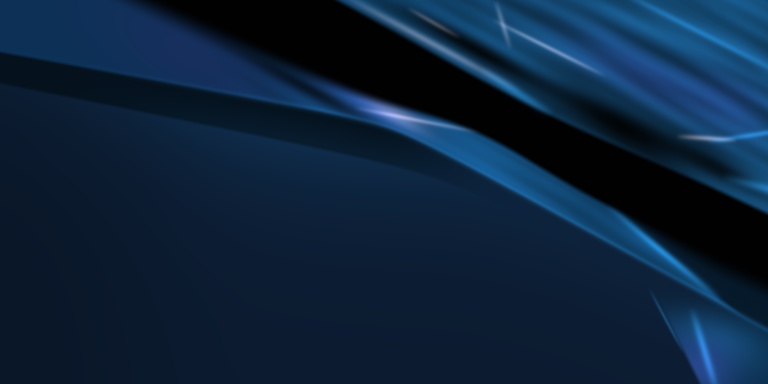
A Shadertoy shader for this background:

```glsl
// Dark blue satin sheets swept diagonally around a black fold.
// Bent curves split the canvas into layers; soft spots and tapered glints
// add the sheen, and stretched gradient noise gives the folds their grain.

vec2 hashGradient(vec2 cell) {
    float a = 6.2832 * fract(sin(dot(cell, vec2(127.1, 311.7))) * 43758.5);
    return vec2(cos(a), sin(a));
}

float gradientNoise(vec2 p) {
    vec2 i = floor(p), f = p - i, u = f * f * (3.0 - 2.0 * f);
    vec2 e = vec2(1, 0);
    float low = mix(dot(hashGradient(i), f), dot(hashGradient(i + e), f - e), u.x);
    float high = mix(dot(hashGradient(i + e.yx), f - e.yx), dot(hashGradient(i + 1.0), f - 1.0), u.x);
    return mix(low, high, u.y);
}

// Smooth bend: zero left of x = 0, rising linearly to the right
float bend(float x, float k) { return 0.5 * (x + sqrt(x * x + k * k)); }

float bump(float x, float w) { return exp(-x * x / (w * w)); }

// Elliptic glow lying along the fall of the folds
float spot(vec2 p, vec2 center, vec2 radius) {
    vec2 d = p - center;
    vec2 q = vec2(d.x * 0.88 - d.y * 0.47, d.x * 0.47 + d.y * 0.88) / radius;
    return exp(-dot(q, q));
}

// Thin line from a to b, fading at both ends
float glint(vec2 p, vec2 a, vec2 b, float w) {
    vec2 d = b - a;
    float h = clamp(dot(p - a, d) / dot(d, d), 0.0, 1.0);
    return bump(length(p - a - d * h), w) * 4.0 * h * (1.0 - h);
}

// Signed distance to the line through a and b, positive on its upper right
float side(vec2 p, vec2 a, vec2 b) {
    vec2 d = normalize(b - a);
    return dot(p - a, vec2(-d.y, d.x));
}

void mainImage(out vec4 fragColor, in vec2 fragCoord) {
    vec2 p = fragCoord / iResolution.y;
    p.x *= 2.0 * iResolution.y / iResolution.x;
    float x = p.x, y = p.y;
    vec3 warm = vec3(0.50, 0.38, 0.36), sky = vec3(0.12, 0.42, 0.62), lilac = vec3(0.14, 0.24, 0.50);
    float grain = gradientNoise(vec2(x * 0.9 - y * 0.5, x * 0.5 + y * 0.9) * vec2(3.0, 26.0));

    // Curves that bound the layers, as heights over x
    float arcTop = 0.865 - 0.18 * x - 0.37 * bend(x - 1.02, 0.1);
    float arcBase = 0.785 - 0.2 * x - 0.34 * bend(x - 1.15, 0.15);
    float foldBase = 1.0 - 0.461 * (x - 0.417) + 0.037 * bump(x - 1.25, 0.22);
    float foldTop = 1.0 - 0.5 * (x - 0.885) - 0.03 * bump(x - 1.37, 0.4);

    // Broad lower field, lightest just under the arc
    float sheen = exp(-max(arcBase - y, 0.0) / 0.17) * (0.35 + 0.65 * bump(x - 0.75, 0.5));
    vec3 col = mix(vec3(0.043, 0.098, 0.175), vec3(0.055, 0.165, 0.28), sheen);
    col *= 0.9 + 0.15 * smoothstep(0.0, 0.7, x);

    // Dark band of the arc
    float bandDepth = clamp((arcTop - y) / 0.085, 0.0, 1.0);
    vec3 band = mix(vec3(0.018, 0.065, 0.11), vec3(0.03, 0.11, 0.18), bandDepth * smoothstep(0.0, 0.8, x));
    col = mix(col, band, smoothstep(-0.006, 0.006, y - arcBase) * (1.0 - smoothstep(0.95, 1.35, x)));

    // Corner wedge below the arc
    float wedge = smoothstep(-0.006, 0.008, side(p, vec2(1.706, 0.232), vec2(1.823, 0.0)));
    vec3 corner = mix(vec3(0.04, 0.17, 0.28), vec3(0.08, 0.32, 0.50), spot(p, vec2(1.84, 0.14), vec2(0.16, 0.07)));
    corner = mix(corner, vec3(0.15, 0.28, 0.55), spot(p, vec2(1.82, 0.04), vec2(0.1, 0.09)));
    col = mix(col, corner, wedge * smoothstep(0.26, 0.1, y));

    // Blue sheet between arc and fold
    vec3 sheet = mix(vec3(0.05, 0.19, 0.34), vec3(0.07, 0.29, 0.47), smoothstep(0.5, 1.2, x));
    sheet = mix(sheet, lilac * 0.75, 0.7 * spot(p, vec2(0.5, 0.86), vec2(0.25, 0.1)));
    sheet = mix(sheet, lilac * 1.2, 0.6 * spot(p, vec2(0.95, 0.74), vec2(0.16, 0.05)));
    sheet += warm * 0.6 * spot(p, vec2(1.03, 0.705), vec2(0.08, 0.022));
    sheet *= 1.0 + 0.5 * grain * smoothstep(0.5, 1.0, x);
    sheet *= 1.0 - 0.6 * spot(p, vec2(0.8, 0.77), vec2(0.2, 0.018));
    float shade = smoothstep(-0.01, 0.01, side(p, vec2(1.615, 0.445), vec2(1.862, 0.232)));
    sheet = mix(sheet, vec3(0.025, 0.10, 0.17), shade * smoothstep(1.55, 1.65, x));
    col = mix(col, sheet, smoothstep(-0.006, 0.006, y - arcTop));
    col += sky * 0.22 * bump(y - arcTop, 0.008) * smoothstep(0.0, 1.0, x);

    // Black fold, soft on its lower left
    float softness = mix(0.07, 0.012, smoothstep(0.5, 1.2, x)) + 0.05 * smoothstep(1.6, 1.9, x);
    col = mix(col, vec3(0.002, 0.004, 0.008), smoothstep(-softness, 0.008, y - foldBase));

    // Upper sheets with a shadowed valley
    vec3 upper = mix(vec3(0.06, 0.25, 0.40), vec3(0.08, 0.30, 0.47), smoothstep(1.0, 1.6, x));
    upper = mix(upper, lilac, 0.65 * spot(p, vec2(1.68, 0.80), vec2(0.22, 0.06)));
    upper = mix(upper, lilac, 0.5 * spot(p, vec2(1.90, 0.74), vec2(0.12, 0.07)));
    upper *= 1.0 + 0.6 * grain;
    upper *= 1.0 - 0.92 * spot(p, vec2(1.62, 0.67), vec2(0.26, 0.055));
    upper *= 1.0 - 0.85 * spot(p, vec2(1.24, 0.87), vec2(0.22, 0.022));
    upper *= 1.0 - 0.7 * spot(p, vec2(1.87, 0.565), vec2(0.14, 0.03));
    col = mix(col, upper, smoothstep(-0.006, 0.012, y - foldTop));

    // Glints on the crests
    col += warm * 0.6 * glint(p, vec2(0.88, 1.02), vec2(1.36, 0.76), 0.010);
    col += warm * 0.7 * glint(p, vec2(1.28, 0.95), vec2(1.58, 0.80), 0.006);
    col += warm * 0.5 * glint(p, vec2(1.29, 1.0), vec2(1.33, 0.87), 0.007);
    col += warm * 0.5 * glint(p, vec2(1.06, 0.98), vec2(1.20, 0.90), 0.006);
    col += sky * 0.5 * glint(p, vec2(1.25, 0.82), vec2(1.44, 0.70), 0.012);
    col += sky * 0.35 * glint(p, vec2(1.60, 1.03), vec2(2.05, 0.80), 0.008);
    col += warm * 0.8 * glint(p, vec2(1.76, 0.645), vec2(1.92, 0.635), 0.007);
    col += sky * 0.5 * glint(p, vec2(1.84, 0.63), vec2(2.1, 0.67), 0.007);
    col += sky * 0.5 * glint(p, vec2(1.88, 0.54), vec2(2.1, 0.48), 0.012);
    col += warm * 0.6 * glint(p, vec2(0.92, 0.72), vec2(1.25, 0.655), 0.006);
    col += sky * 0.6 * glint(p, vec2(1.58, 0.465), vec2(1.88, 0.22), 0.010);
    col += sky * 0.6 * glint(p, vec2(1.80, 0.20), vec2(1.87, -0.03), 0.010);
    col += sky * 0.4 * glint(p, vec2(1.69, 0.25), vec2(1.78, 0.08), 0.004);

    fragColor = vec4(clamp(col, 0.0, 1.0), 1.0);
}
```
